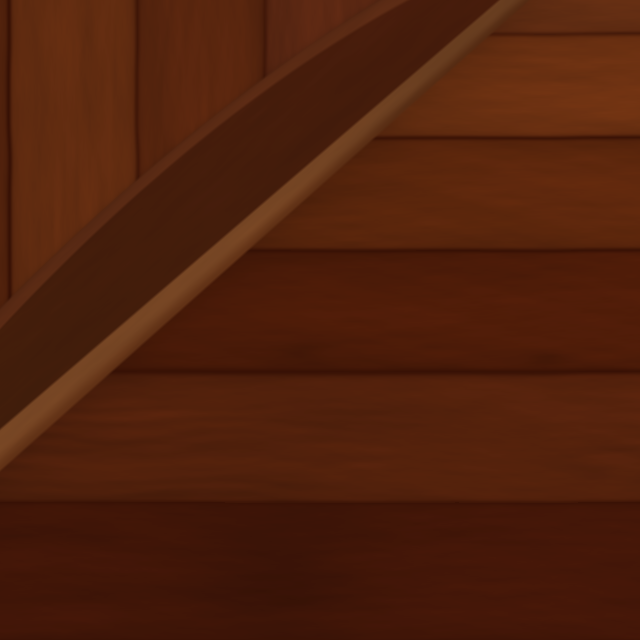
This texture is drawn by a WebGL 1 fragment shader. Its source:

```glsl
precision highp float;
// Dim timber wall: upright boards at upper left, level boards at lower right,
// parted by a diagonal beam with a bevel above and a pale lit edge below.
// Boards come from repeats; grain is stretched value noise and warped rings.

uniform vec2 u_resolution;

#define UPRIGHT_WIDTH 0.200
#define UPRIGHT_START 0.0145
#define LEVEL_START 0.215
#define LEVEL_STEP 0.211
#define LEVEL_SHRINK 0.007
#define SEAM_HALF 0.0040
#define SEAM_COLOR vec3(0.205, 0.060, 0.016)
#define EDGE_SOFT 0.0036
#define GRAIN_GAIN 0.15
#define RING_GAIN 0.032

float hash(vec2 p) {
  return fract(sin(dot(p, vec2(127.1, 311.7))) * 43758.5453);
}

float noise(vec2 p) {
  vec2 i = floor(p), f = fract(p);
  f = f * f * (3.0 - 2.0 * f);
  return mix(mix(hash(i), hash(i + vec2(1, 0)), f.x),
             mix(hash(i + vec2(0, 1)), hash(i + vec2(1, 1)), f.x), f.y);
}

float fbm(vec2 p) {
  float sum = 0.0, amp = 0.5;
  for (int i = 0; i < 4; i++) {
    sum += amp * noise(p);
    p = p * 2.03 + 17.3;
    amp *= 0.5;
  }
  return sum;
}

float above(float d) {
  float soft = max(EDGE_SOFT, 1.0 / u_resolution.y);
  return smoothstep(-soft, soft, d);
}

float blob(vec2 p, vec2 center, vec2 size) {
  vec2 q = (p - center) / size;
  return exp(-dot(q, q));
}

// Brightness factor of the grain; x runs along the fibres
float grain(vec2 q, float seed) {
  vec2 s = q + vec2(seed * 3.7, seed * 5.1);
  float broad = fbm(s * vec2(2.6, 24.0)) - 0.47;
  float fine = fbm(s * vec2(16.0, 100.0)) - 0.47;
  return 1.0 + GRAIN_GAIN * (1.2 * broad + 0.7 * fine);
}

// Soft dark line around d = 0, with a wider faint shade
float seam(float d, float halfWidth) {
  float core = exp(-d * d / (halfWidth * halfWidth));
  return 0.62 * core + 0.20 * exp(-abs(d) / (halfWidth * 2.4));
}

vec3 uprightBoards(vec2 p) {
  float bend = 0.005 * (0.8 - p.y) + 0.002 * (noise(vec2(p.y * 16.0, 2.0)) - 0.5);
  float k = (p.x - UPRIGHT_START - bend) / UPRIGHT_WIDTH;
  float id = floor(k), across = fract(k);
  vec3 c = id < 0.0 ? vec3(0.335, 0.140, 0.050)
         : id < 1.0 ? vec3(0.382, 0.172, 0.064)
         : id < 2.0 ? vec3(0.350, 0.148, 0.056) : vec3(0.365, 0.158, 0.074);
  c *= grain(p.yx, id + 4.0) * (0.95 + 0.08 * sin(3.1416 * across));
  float d = (k - floor(k + 0.5)) * UPRIGHT_WIDTH;
  float strength = k < 0.5 ? 1.1 : k < 1.5 ? 0.8 : 0.7;
  return mix(c, SEAM_COLOR, strength * seam(d, SEAM_HALF));
}

vec3 levelBoards(vec2 p, float beamGap) {
  // Boards narrow upward, so the index is the root of a quadratic
  float y = p.y + 0.002 * (noise(vec2(p.x * 14.0, 7.0)) - 0.5);
  float root = sqrt(LEVEL_STEP * LEVEL_STEP - 4.0 * LEVEL_SHRINK * (y - LEVEL_START));
  float k = (LEVEL_STEP - root) / (2.0 * LEVEL_SHRINK);
  float id = floor(k), across = fract(k);
  vec3 c = id < 0.0 ? vec3(0.264, 0.088, 0.030)
         : id < 1.0 ? vec3(0.332, 0.133, 0.048)
         : id < 2.0 ? vec3(0.302, 0.108, 0.032)
         : id < 3.0 ? vec3(0.358, 0.150, 0.048)
         : id < 4.0 ? vec3(0.420, 0.190, 0.068) : vec3(0.380, 0.175, 0.072);
  vec2 q = p + vec2(0.0, 0.004 * sin(p.x * 9.0 + id * 2.0));
  c *= grain(q, id + 9.0) * (0.97 + 0.05 * sin(3.1416 * across));

  // Wavy lines and nested arcs on the second board from the bottom
  float warp = 0.03 * fbm(p * vec2(4.0, 9.0));
  float arcs = length((p - vec2(0.90, 0.262)) * vec2(0.26, 1.0)) + warp;
  float waves = p.y + 0.007 * sin(p.x * 13.0) + warp;
  float lines = mix(sin(waves * 260.0), sin(arcs * 200.0), smoothstep(0.55, 0.75, p.x));
  float patchy = smoothstep(0.3, 0.65, noise(p * vec2(5.0, 18.0)));
  c *= 1.0 + RING_GAIN * lines * patchy * step(0.0, k) * step(k, 1.0);

  // Knots, broad light falloff and the shade beside the beam
  float knots = blob(p, vec2(0.475, 0.452), vec2(0.035, 0.014))
              + blob(p, vec2(0.853, 0.438), vec2(0.028, 0.012));
  c *= 1.0 - 0.10 * knots;
  c *= 1.0 - 0.10 * blob(p, vec2(0.44, 0.1), vec2(0.12, 0.14));
  c *= 0.97 + 0.06 * smoothstep(0.3, 1.0, p.x);
  c *= 1.0 - 0.12 * exp(-max(beamGap, 0.0) / 0.05);
  float d = (k - floor(k + 0.5)) * root;
  float nearest = floor(k + 0.5);
  float strength = nearest < 0.5 ? 0.75 : nearest < 3.5 ? 1.0 : 0.7;
  float halfWidth = SEAM_HALF * (nearest == 1.0 ? 1.35 : 0.95);
  return mix(c, SEAM_COLOR, strength * seam(d, halfWidth));
}

void main() {
  vec2 p = gl_FragCoord.xy / u_resolution;
  // Heights of the four beam edges at this x
  float bevelTop = 0.518 + 1.011 * p.x - 0.334 * p.x * p.x;
  float faceTop = 0.486 + 1.070 * p.x - 0.414 * p.x * p.x;
  float stripTop = 0.329 + 0.860 * p.x;
  float stripBase = 0.264 + 0.890 * p.x;

  // Fibres of the beam run along the diagonal
  vec2 along = vec2(dot(p, vec2(0.75, 0.66)), dot(p, vec2(-0.66, 0.75)));
  float beamGrain = mix(1.0, grain(along, 2.0), 0.7);
  vec3 face = mix(vec3(0.236, 0.115, 0.042), vec3(0.278, 0.110, 0.045), p.y) * beamGrain;
  vec3 bevel = vec3(0.358, 0.168, 0.080) * beamGrain;
  float t = clamp((p.y - stripBase) / (stripTop - stripBase), 0.0, 1.0);
  vec3 strip = mix(vec3(0.375, 0.190, 0.082), vec3(0.455, 0.268, 0.138), smoothstep(0.0, 0.6, t));
  strip *= beamGrain * (1.0 - 0.10 * smoothstep(0.4, 0.8, p.x));

  vec3 c = levelBoards(p, stripBase - p.y);
  c = mix(c, strip, above(p.y - stripBase));
  c = mix(c, face, above(p.y - stripTop));
  c = mix(c, bevel, above(p.y - faceTop));
  c = mix(c, uprightBoards(p), above(p.y - bevelTop));
  c *= 1.0 - 0.10 * exp(-abs(p.y - bevelTop) / 0.006);
  gl_FragColor = vec4(c, 1.0);
}
```
